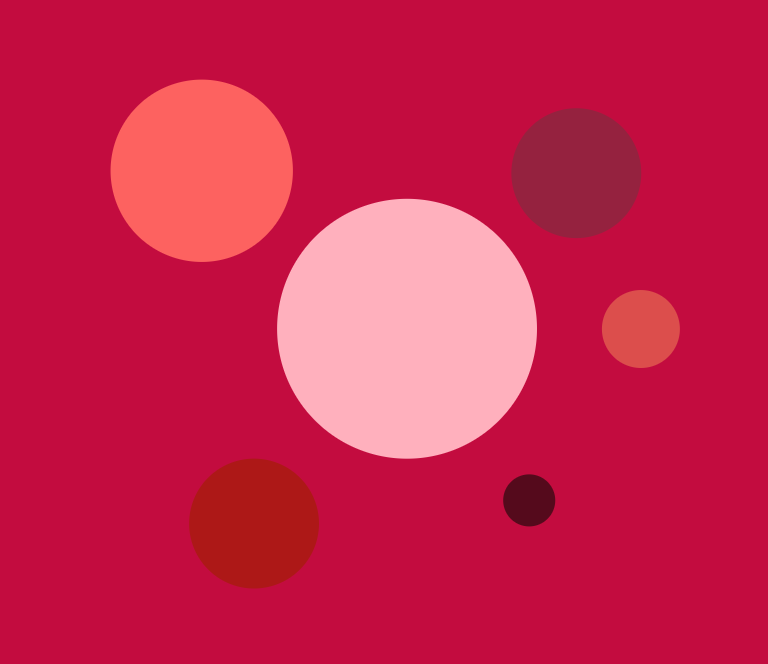
A Shadertoy shader for this background:

```glsl
// Six flat discs of pink, coral, plum and red on a plain crimson field.
// Each disc is a circle distance function, blended over the field with
// an edge one pixel wide. Lengths are in units of the canvas height.

// Paints a disc over the colour below it.
vec3 paintDisc(vec3 below, vec2 point, vec2 center, float radius, vec3 discColor) {
    float edgeDistance = length(point - center) - radius;
    float coverage = clamp(0.5 - edgeDistance * iResolution.y, 0.0, 1.0);
    return mix(below, discColor, coverage);
}

void mainImage(out vec4 fragColor, in vec2 fragCoord) {
    // Keep the layout centred when the canvas is wider or narrower.
    vec2 point = (fragCoord - 0.5 * iResolution.xy) / iResolution.y + vec2(0.5792, 0.5);

    // Crimson field
    vec3 color = vec3(0.765, 0.047, 0.247);

    // Upper discs: coral and plum
    color = paintDisc(color, point, vec2(0.3047, 0.7428), 0.1373, vec3(0.992, 0.384, 0.376));
    color = paintDisc(color, point, vec2(0.8688, 0.7392), 0.0978, vec3(0.584, 0.133, 0.247));

    // Middle discs: large pink and small orange
    color = paintDisc(color, point, vec2(0.6139, 0.5049), 0.1957, vec3(1.0, 0.690, 0.741));
    color = paintDisc(color, point, vec2(0.9661, 0.5045), 0.0587, vec3(0.863, 0.306, 0.298));

    // Lower discs: brick red and dark maroon
    color = paintDisc(color, point, vec2(0.3835, 0.2115), 0.0978, vec3(0.678, 0.094, 0.090));
    color = paintDisc(color, point, vec2(0.7979, 0.2464), 0.0392, vec3(0.333, 0.039, 0.110));

    fragColor = vec4(color, 1.0);
}
```
